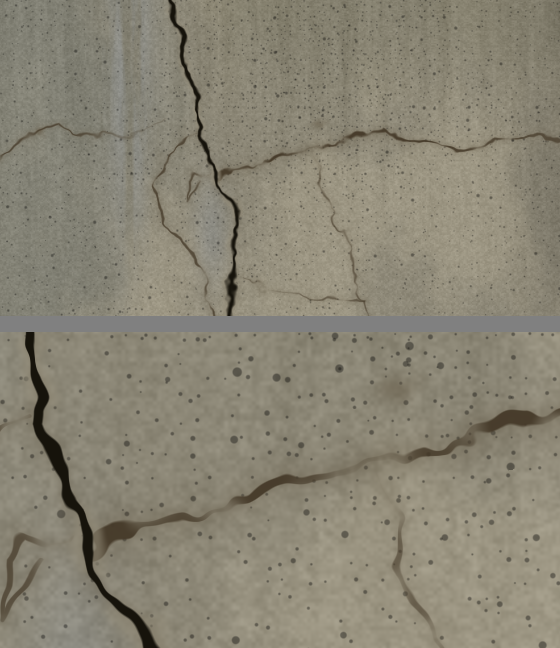
Top, the full canvas; bottom, a detail of the centre.
This texture is drawn by a Shadertoy shader. Its source:

```glsl
const vec3 WARM = vec3(0.555, 0.535, 0.470);
const vec3 PALE = vec3(0.615, 0.590, 0.515);
const vec3 GREY = vec3(0.490, 0.492, 0.450);
const vec3 OLIVE = vec3(0.490, 0.475, 0.405);
const vec3 BLUISH = vec3(0.545, 0.550, 0.535);
const vec3 STAIN = vec3(0.400, 0.360, 0.285);
const vec3 HAIRLINE = vec3(0.270, 0.225, 0.160);
const vec3 GAP = vec3(0.085, 0.075, 0.045);
const int KNOTS = 6;

float hash(vec2 p) {
    return fract(sin(dot(p, vec2(127.1, 311.7))) * 43758.5453);
}

float noise(vec2 p) {
    vec2 cell = floor(p), f = fract(p);
    f = f * f * (3.0 - 2.0 * f);
    float low = mix(hash(cell), hash(cell + vec2(1, 0)), f.x);
    float high = mix(hash(cell + vec2(0, 1)), hash(cell + vec2(1, 1)), f.x);
    return mix(low, high, f.y);
}

float fbm(vec2 p) {
    float sum = 0.0, amp = 0.5;
    for (int i = 0; i < 5; i++) {
        sum += amp * noise(p);
        p = mat2(1.6, 1.2, -1.2, 1.6) * p + 7.3;
        amp *= 0.5;
    }
    return sum / 0.97;
}

// Soft elliptical blob, 1 at the centre
float blob(vec2 p, vec2 centre, vec2 size) {
    vec2 q = (p - centre) / size;
    return exp(-dot(q, q));
}

float pathDistance(vec2 p, vec2 knots[KNOTS]) {
    float nearest = 9.0;
    for (int i = 0; i < KNOTS - 1; i++) {
        vec2 along = knots[i + 1] - knots[i], q = p - knots[i];
        float t = clamp(dot(q, along) / dot(along, along), 0.0, 1.0);
        nearest = min(nearest, length(q - along * t));
    }
    return nearest;
}

float stroke(float d, float halfWidth, float blur) {
    return 1.0 - smoothstep(halfWidth - blur, halfWidth + blur, d);
}

// Random wobble that makes straight paths ragged
vec2 ragged(vec2 p) {
    vec2 slow = vec2(noise(p * 17.0), noise(p * 17.0 + 40.0)) - 0.5;
    vec2 fast = vec2(noise(p * 55.0 + 9.0), noise(p * 55.0 + 70.0)) - 0.5;
    return p + slow * 0.030 + fast * 0.011;
}

// Hairline crack with a soft stain around it
vec3 hairline(vec3 col, float d, float halfWidth, float strength, float wear, float px) {
    col = mix(col, STAIN, strength * 0.45 * exp(-d / (halfWidth * 3.5)));
    float line = stroke(d, halfWidth * (0.5 + wear), px);
    return mix(col, HAIRLINE, line * strength * smoothstep(0.1, 0.65, wear));
}

// Scattered pinholes, at most one per cell
float pits(vec2 p, float cells, float density, float px) {
    vec2 id = floor(p * cells);
    vec2 centre = 0.25 + 0.5 * vec2(hash(id + 3.1), hash(id + 8.7));
    float radius = mix(0.05, 0.14, hash(id + 5.3)) / cells;
    float d = length(fract(p * cells) - centre) / cells;
    return step(hash(id), density) * stroke(d, radius, px);
}

vec3 wall(vec2 p) {
    float cloud = fbm(p * vec2(4.0, 3.0) + 2.0);
    float streak = fbm(vec2(p.x * 32.0, p.y * 2.5));
    float warmth = cloud + 0.22 * blob(p, vec2(1.25, 0.28), vec2(0.60, 0.40));
    vec3 col = mix(WARM, PALE, smoothstep(0.40, 0.72, warmth));
    float left = 1.0 - smoothstep(0.10, 0.65, p.x + 0.5 * (cloud - 0.5));
    col = mix(col, GREY, 0.75 * left);
    float top = smoothstep(0.55, 1.05, p.y + 0.5 * (cloud - 0.5));
    col = mix(col, OLIVE, 0.65 * top * smoothstep(0.5, 0.8, p.x));
    col = mix(col, OLIVE, 0.40 * blob(p, vec2(0.95, 0.85), vec2(0.22, 0.25)));
    float wash = blob(p, vec2(0.41, 0.80), vec2(0.065, 0.50));
    col = mix(col, BLUISH, wash * smoothstep(0.25, 0.65, streak));
    col = mix(col, BLUISH, 0.65 * blob(p, vec2(0.67, 0.26), vec2(0.055, 0.17)));
    col *= 1.0 - 0.12 * smoothstep(1.50, 1.85, p.x);
    return col + 0.075 * (streak - 0.5) * (0.4 + p.y);
}

void mainImage(out vec4 fragColor, in vec2 fragCoord) {
    vec2 p = fragCoord / iResolution.y;
    float px = 1.0 / iResolution.y;
    vec3 col = wall(p);

    // Sandy grain and pinholes
    col += 0.050 * (noise(p * 130.0) - 0.5) + 0.050 * (noise(p * 240.0) - 0.5);
    float density = 0.10 + 0.30 * blob(p, vec2(1.05, 0.72), vec2(0.45, 0.35));
    for (int i = 0; i < 3; i++) {
        float cells = 28.0 + 19.0 * float(i);
        col *= 1.0 - 0.38 * pits(p + float(i) * 0.37, cells, density, px);
    }
    col = mix(col, STAIN, 0.7 * blob(ragged(p), vec2(0.135, 0.575), vec2(0.014)));
    col = mix(col, STAIN, 0.5 * blob(ragged(p), vec2(1.01, 0.61), vec2(0.018)));

    // Crack paths
    vec2 q = ragged(p);
    float wear = noise(p * 23.0 + 31.0);
    float gap = pathDistance(q, vec2[KNOTS](vec2(0.537, 1.04), vec2(0.625, 0.66),
        vec2(0.632, 0.57), vec2(0.745, 0.33), vec2(0.735, 0.19), vec2(0.73, -0.04)));
    float right = pathDistance(q, vec2[KNOTS](vec2(0.70, 0.44), vec2(0.94, 0.525),
        vec2(1.22, 0.578), vec2(1.44, 0.522), vec2(1.57, 0.568), vec2(1.82, 0.562)));
    float left = pathDistance(q, vec2[KNOTS](vec2(-0.04, 0.48), vec2(0.09, 0.56),
        vec2(0.19, 0.60), vec2(0.25, 0.573), vec2(0.37, 0.565), vec2(0.53, 0.61)));
    float loop = pathDistance(q, vec2[KNOTS](vec2(0.62, 0.58), vec2(0.52, 0.51),
        vec2(0.495, 0.42), vec2(0.53, 0.29), vec2(0.64, 0.15), vec2(0.69, -0.04)));
    float branch = pathDistance(q, vec2[KNOTS](vec2(0.985, 0.52), vec2(1.02, 0.40),
        vec2(1.11, 0.21), vec2(1.14, 0.06), vec2(1.16, 0.05), vec2(1.18, -0.04)));
    float foot = pathDistance(q, vec2[KNOTS](vec2(0.76, 0.105), vec2(0.82, 0.09),
        vec2(0.90, 0.07), vec2(0.99, 0.06), vec2(1.08, 0.055), vec2(1.16, 0.05)));
    float hook = pathDistance(q, vec2[KNOTS](vec2(0.67, 0.45), vec2(0.62, 0.45),
        vec2(0.605, 0.42), vec2(0.605, 0.36), vec2(0.62, 0.39), vec2(0.64, 0.43)));

    // Hairlines, then the open crack with chipped pale rims
    col = hairline(col, right, 0.0036, 0.95 - 0.25 * smoothstep(1.3, 1.7, p.x), wear + 0.15, px);
    col = hairline(col, left, 0.0028, 0.75 - 0.55 * smoothstep(0.2, 0.45, p.x), wear, px);
    col = hairline(col, loop, 0.0034, 0.75, wear + 0.1, px);
    col = hairline(col, branch, 0.0026, 0.55, wear, px);
    col = hairline(col, foot, 0.0026, 0.55, wear, px);
    col = hairline(col, hook, 0.0028, 0.70, wear, px);
    float rim = stroke(gap, 0.018, 0.009) * smoothstep(0.50, 0.75, noise(p * 28.0));
    col = mix(col, PALE, 0.55 * rim);
    col = mix(col, STAIN, 0.50 * exp(-gap / 0.008));
    float opening = mix(0.0045, 0.0068, smoothstep(0.2, 0.8, p.y)) * (0.75 + 0.5 * wear);
    col = mix(col, GAP, stroke(gap, opening, 1.3 * px));

    fragColor = vec4(col, 1.0);
}
```
